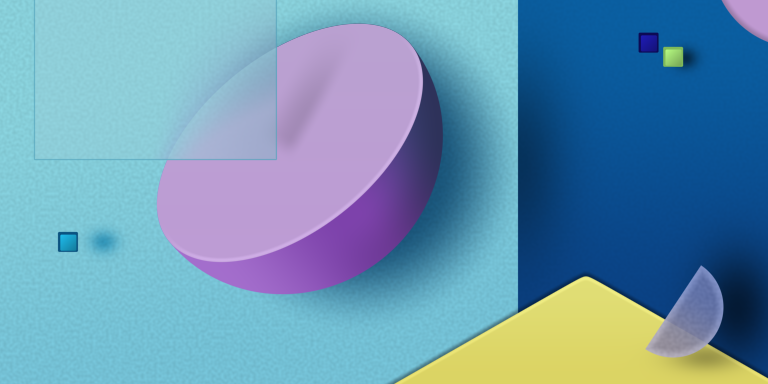
A WebGL 2 fragment shader for this background:

```glsl
#version 300 es
precision highp float;
// Pastel still life: a tilted purple hemisphere, frosted glass, small cubes and a yellow slab on two walls.
uniform vec2 u_resolution;
out vec4 fragColor;

float px; // one pixel in canvas heights

float cover(float d) { return smoothstep(0.75 * px, -0.75 * px, d); }

float blob(vec2 p, vec2 radius) { return exp(-dot(p / radius, p / radius)); }

vec2 gradient(vec2 cell) {
  float h = fract(sin(dot(cell, vec2(127.1, 311.7))) * 43758.5);
  return vec2(cos(6.2832 * h), sin(6.2832 * h));
}

float gradientNoise(vec2 p) {
  vec2 i = floor(p), f = fract(p), w = f * f * (3.0 - 2.0 * f), e = vec2(1, 0);
  float low = mix(dot(gradient(i), f), dot(gradient(i + e), f - e), w.x);
  float high = mix(dot(gradient(i + e.yx), f - e.yx), dot(gradient(i + 1.0), f - 1.0), w.x);
  return mix(low, high, w.y);
}

float boxDistance(vec2 p, vec2 halfSize, float corner) {
  vec2 d = abs(p) - halfSize + corner;
  return length(max(d, 0.0)) + min(max(d.x, d.y), 0.0) - corner;
}

float ellipseDistance(vec2 p, vec2 r) {
  float k = length(p / r);
  return k * (k - 1.0) / max(length(p / (r * r)), 1e-4);
}

vec3 drawCube(vec3 col, vec2 p, vec3 tint, vec3 sideTint) {
  float d = boxDistance(p, vec2(0.026), 0.004);
  float front = cover(boxDistance(p - vec2(0.001, -0.002), vec2(0.021), 0.004));
  vec3 cube = mix(sideTint, tint * (1.0 + 5.0 * (p.y - p.x)), front);
  return mix(col, cube, cover(d));
}

vec3 tealWall(vec2 p) {
  vec3 col = mix(vec3(0.45, 0.75, 0.83), vec3(0.53, 0.81, 0.85), smoothstep(0.0, 0.9, p.y - 0.2 * p.x + 0.1));
  float shade = smoothstep(0.45, 0.21, length(p - vec2(0.93, 0.575)));
  col = mix(col, vec3(0.07, 0.30, 0.45), 0.93 * shade);
  col = mix(col, vec3(0.10, 0.52, 0.68), 0.75 * blob(p - vec2(0.27, 0.37), vec2(0.035, 0.028)));
  return col * (1.0 + 0.07 * gradientNoise(p * 120.0));
}

vec3 blueWall(vec2 p) {
  vec3 col = mix(vec3(0.04, 0.25, 0.51), vec3(0.04, 0.37, 0.63), smoothstep(0.1, 1.0, p.y));
  col *= 1.0 - 0.38 * blob(p - vec2(1.35, 0.58), vec2(0.12, 0.26));
  col *= 1.0 - 0.6 * blob(p - vec2(1.92, 0.2), vec2(0.10, 0.14));
  col *= 1.0 - 0.55 * blob(p - vec2(1.785, 0.848), vec2(0.030, 0.026));
  return col * (1.0 + 0.03 * gradientNoise(p * 120.0));
}

// Flat cut face above the major axis, rounded body below it.
vec3 drawHemisphere(vec3 col, vec2 p, float blur) {
  vec2 c = p - vec2(0.755, 0.628);
  vec2 q = vec2(dot(c, vec2(0.777, 0.629)), dot(c, vec2(0.629, -0.777)));
  float face = ellipseDistance(q, vec2(0.406, 0.227));
  float body = ellipseDistance(q, vec2(0.406, q.y > 0.0 ? 0.386 : 0.227));

  vec3 bodyCol = mix(vec3(0.64, 0.43, 0.80), vec3(0.49, 0.26, 0.67), smoothstep(-0.36, -0.02, q.x));
  bodyCol = mix(bodyCol, vec3(0.23, 0.25, 0.45), smoothstep(0.02, 0.31, q.x));
  bodyCol *= 1.0 - 0.22 * smoothstep(-0.13, 0.0, body) * smoothstep(-0.2, 0.2, q.x);

  // Soft fold that fans out from the middle of the face
  vec2 f = p - vec2(0.735, 0.587);
  float across = dot(f, vec2(0.87, -0.49)), along = dot(f, vec2(0.49, 0.87));
  float fold = smoothstep(-0.10, -0.005, across) * smoothstep(0.035, -0.01, across);
  fold *= smoothstep(0.0, 0.06, along) * smoothstep(0.40, 0.12, along);
  vec3 faceCol = mix(vec3(0.74, 0.61, 0.83), vec3(0.73, 0.63, 0.82), smoothstep(0.3, 0.9, p.y));
  faceCol *= 1.0 - 0.13 * fold;
  faceCol += 0.07 * smoothstep(0.009, 0.0, abs(face + 0.005)) * smoothstep(-0.05, 0.1, q.y);

  vec3 solid = mix(bodyCol, faceCol, cover(face));
  float sharp = cover(body);
  float frosted = 0.85 * smoothstep(blur, -1.6 * blur, body);
  return mix(col, solid, blur > 0.0 ? frosted : sharp);
}

void main() {
  px = 1.0 / u_resolution.y;
  vec2 p = gl_FragCoord.xy * px;
  vec3 wall = mix(blueWall(p), tealWall(p), cover(p.x - 1.349));
  vec3 col = drawHemisphere(wall, p, 0.0);

  // Frosted pane, blurrier towards the top
  float pane = boxDistance(p - vec2(0.4048, 0.883), vec2(0.3165, 0.3), 0.003);
  vec3 behind = drawHemisphere(wall, p, 0.05 + 0.13 * smoothstep(0.58, 0.95, p.y));
  vec3 glass = mix(behind, vec3(0.61, 0.81, 0.85), 0.38);
  glass = mix(glass, vec3(0.30, 0.63, 0.73), 0.65 * smoothstep(0.005, 0.001, -pane));
  col = mix(col, glass, cover(pane));

  // Lilac ball in the corner
  float ball = length(p - vec2(2.083, 1.104)) - 0.229;
  col = mix(col, vec3(0.75, 0.60, 0.82) * (1.0 - 0.2 * smoothstep(-0.02, 0.0, ball)), cover(ball));

  col = drawCube(col, p - vec2(0.177, 0.370), vec3(0.10, 0.62, 0.78), vec3(0.04, 0.32, 0.50));
  col = drawCube(col, p - vec2(1.689, 0.889), vec3(0.10, 0.09, 0.60), vec3(0.05, 0.04, 0.33));
  col = drawCube(col, p - vec2(1.753, 0.852), vec3(0.60, 0.83, 0.43), vec3(0.50, 0.73, 0.35));

  // Yellow slab with a rounded peak
  float slope = sqrt(pow(p.x - 1.526, 2.0) + 0.0001);
  float slab = (p.y - 0.286 + 0.572 * slope) * 0.868;
  col *= 1.0 - 0.4 * smoothstep(0.015, 0.0, slab);
  vec3 yellow = mix(vec3(0.86, 0.83, 0.39), vec3(0.88, 0.87, 0.46), smoothstep(0.0, 0.28, p.y));
  yellow += 0.06 * smoothstep(0.007, 0.0, abs(slab + 0.005));
  yellow *= 1.0 - 0.3 * blob(p - vec2(1.84, 0.07), vec2(0.09, 0.035));
  col = mix(col, yellow, cover(slab));

  // Translucent half disc
  vec2 c = p - vec2(1.753, 0.2);
  vec2 q = vec2(dot(c, vec2(0.554, 0.832)), dot(c, vec2(0.832, -0.554)));
  float lens = max(length(q) - 0.131, -q.y);
  vec3 lensCol = mix(vec3(0.56, 0.54, 0.62), vec3(0.40, 0.46, 0.67), smoothstep(-0.10, 0.08, q.x));
  lensCol += 0.13 * smoothstep(0.025, 0.0, -lens) + 0.04 * gradientNoise(p * 110.0);
  col = mix(col, lensCol, 0.94 * cover(lens));

  fragColor = vec4(clamp(col, 0.0, 1.0), 1.0);
}
```
